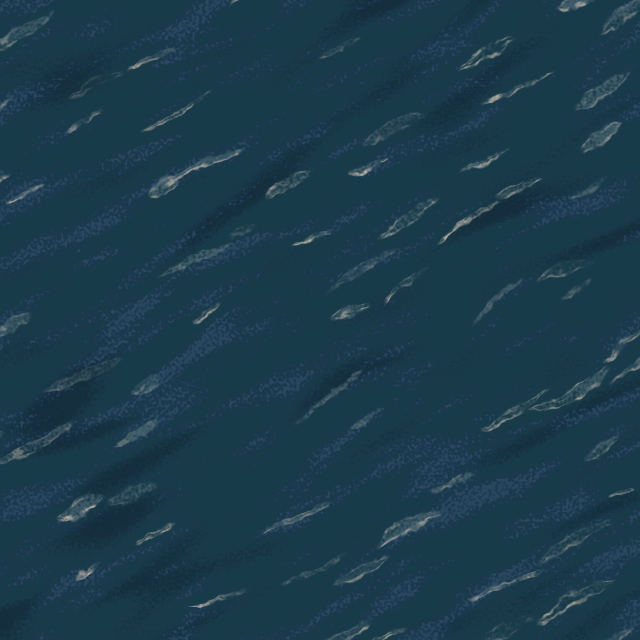
Give the GLSL for this texture, as a three.js fragment shader.

```glsl
// Dark blue sea surface with slanting ripples and scattered pale foam crests.
varying vec2 vUv;

const vec3 WATER = vec3(0.096, 0.230, 0.288);
const vec3 WATER_BLUE = vec3(0.116, 0.215, 0.325);
const vec3 TROUGH = vec3(0.080, 0.180, 0.240);
const vec3 RIPPLE = vec3(0.165, 0.305, 0.380);
const vec3 SPRAY = vec3(0.300, 0.405, 0.445);
const vec3 FOAM = vec3(0.740, 0.700, 0.650);

const float WIND_ANGLE = 0.50;               // slope of the ripples, radians
const vec2 RIPPLE_SCALE = vec2(5.5, 27.0);   // along and across the wind
const float GRAIN_SCALE = 190.0;
const float GRAIN_GAIN = 1.7;
const vec2 CREST_CELL = vec2(0.19, 0.068);
const float CREST_SHARE = 0.78;
const vec2 CREST_LENGTH = vec2(0.022, 0.078); // half length, least and most
const vec2 CREST_WIDTH = vec2(0.003, 0.012);  // half width, least and most
const float EDGE = 0.0020;

vec2 hash2(vec2 p) {
  p = vec2(dot(p, vec2(127.1, 311.7)), dot(p, vec2(269.5, 183.3)));
  return fract(sin(p) * 43758.55);
}

float gradientNoise(vec2 p) {
  vec2 i = floor(p);
  vec2 f = p - i;
  vec2 u = f * f * f * (f * (f * 6.0 - 15.0) + 10.0);
  vec2 e = vec2(1.0, 0.0);
  float a = dot(hash2(i) * 2.0 - 1.0, f);
  float b = dot(hash2(i + e) * 2.0 - 1.0, f - e);
  float c = dot(hash2(i + e.yx) * 2.0 - 1.0, f - e.yx);
  float d = dot(hash2(i + 1.0) * 2.0 - 1.0, f - 1.0);
  return mix(mix(a, b, u.x), mix(c, d, u.x), u.y);
}

mat2 rotation(float angle) {
  float c = cos(angle);
  float s = sin(angle);
  return mat2(c, -s, s, c);
}

// One lens-shaped crest: x is its misty body, y its bright broken rim.
vec2 crest(vec2 q, vec2 id) {
  vec2 shape = hash2(id + 17.3);
  vec2 pose = hash2(id + 41.9) - 0.5;
  vec2 look = hash2(id + 73.1);
  q = rotation(pose.x * 0.3) * q;
  q.y -= pose.y * 4.0 * q.x * q.x;
  q.y += 0.008 * gradientNoise(q * vec2(32.0, 50.0) + id * 3.7);
  q.y += 0.004 * gradientNoise(q * vec2(90.0, 120.0) + id * 1.9);

  float t = q.x / mix(CREST_LENGTH.x, CREST_LENGTH.y, shape.x);
  float width = mix(CREST_WIDTH.x, CREST_WIDTH.y, shape.y * shape.y) * (1.0 - t * t);
  float inside = smoothstep(1.0, 0.7, abs(t));
  float body = smoothstep(EDGE, -EDGE, abs(q.y) - width - 0.001) * inside;

  float lower = 1.0 - smoothstep(0.0008, 0.0008 + EDGE * 1.3, abs(q.y + width * 0.8));
  float upper = 1.0 - smoothstep(0.0004, 0.0004 + EDGE, abs(q.y - width * 0.8));
  float broken = gradientNoise(q * vec2(42.0, 130.0) + id * 5.1);
  float rim = max(lower, upper * 0.6) * inside * smoothstep(-0.25, 0.3, broken - 0.15 * t);
  float head = body * smoothstep(0.05, 0.35, broken) * smoothstep(0.4, -0.5, t);
  float strength = mix(0.12, 1.0, look.x);
  return vec2(body * mix(0.4, 1.0, look.y), max(rim, head) * strength);
}

// Scatter crests on a jittered grid and keep the strongest at each place.
vec2 crests(vec2 p) {
  vec2 cell = floor(p / CREST_CELL);
  vec2 found = vec2(0.0);
  for (int y = -1; y <= 1; y++) {
    for (int x = -1; x <= 1; x++) {
      vec2 id = cell + vec2(float(x), float(y));
      vec2 centre = (id + 0.5 + 0.8 * (hash2(id) - 0.5)) * CREST_CELL;
      float present = step(hash2(id + 9.7).x, CREST_SHARE);
      found = max(found, crest(p - centre, id) * present);
    }
  }
  return found;
}

void main() {
  // Wind-aligned coordinates, bent so the ripples wander
  vec2 p = rotation(WIND_ANGLE) * vUv + 3.0;
  p.y += 0.035 * gradientNoise(p * vec2(4.0, 5.0));
  vec2 r = p * RIPPLE_SCALE;
  float swell = gradientNoise(r * 0.7);
  float ripple = gradientNoise(r + 31.0) + 0.5 * gradientNoise(r * 2.3 + 8.0);
  float patches = gradientNoise(vUv * 3.2 + 12.0);
  float grain = GRAIN_GAIN * gradientNoise(vUv * GRAIN_SCALE);

  // Water: dark troughs, bluish speckle and grainy pale streaks
  vec3 color = mix(WATER, TROUGH, smoothstep(0.08, 0.42, -swell + 0.15 * grain));
  float band = ripple + 0.3 * patches;
  float blue = smoothstep(0.2, 0.45, band + 0.45 * grain + 0.12);
  color = mix(color, WATER_BLUE, blue * 0.9);
  float streak = smoothstep(0.15, 0.4, band + 0.35 * grain - 0.06);
  float tint = smoothstep(-0.25, 0.3, grain + 0.3 * swell);
  color = mix(color, RIPPLE, streak * mix(0.2, 0.75, tint));

  // Foam: thin misty bodies under bright rims
  vec2 foam = crests(p);
  float mist = foam.x * smoothstep(-0.45, 0.35, ripple + 0.5 * grain);
  color = mix(color, SPRAY, 0.75 * mist);
  color = mix(color, FOAM, clamp(foam.y * (0.85 + 0.35 * grain), 0.0, 0.95));
  gl_FragColor = vec4(color, 1.0);
}
```
